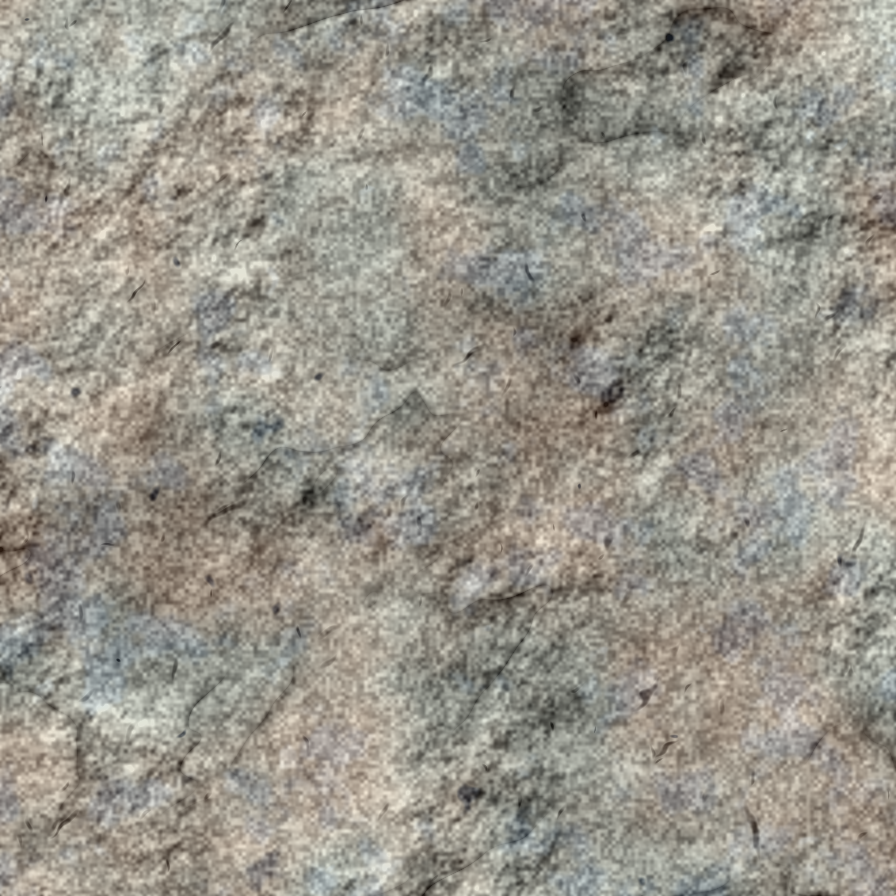
Reproduce this texture procedurally as a WebGL 1 fragment shader.

```glsl
precision highp float;
uniform vec2 u_resolution;

#define BASE_TONE 0.69
#define BLOTCH 0.80
#define GRAIN 0.88
#define GRAIN_FREQ 235.0
#define RELIEF 3.4
#define RELIEF_FREQ 22.0
#define CREVICE 0.55
#define SMUDGE 0.38
#define PIT 0.55
#define LICHEN 0.20
#define LIGHT_STEP vec2(-0.0025, 0.0032)

const vec3 SHADOW = vec3(0.29, 0.27, 0.24);
const vec3 PALE = vec3(0.76, 0.75, 0.70);
const vec3 WARM_TINT = vec3(0.035, -0.005, -0.020);
const vec3 COOL_TINT = vec3(-0.030, -0.005, 0.035);

float hash(vec2 p) {
  vec3 q = fract(vec3(p.xyx) * 0.1031);
  q += dot(q, q.yzx + 33.33);
  return fract((q.x + q.y) * q.z);
}

vec2 hash2(vec2 p) {
  return vec2(hash(p + 11.7), hash(p + 53.1));
}

float noise(vec2 p) {
  vec2 i = floor(p), f = fract(p);
  f = f * f * (3.0 - 2.0 * f);
  return mix(mix(hash(i), hash(i + vec2(1.0, 0.0)), f.x),
             mix(hash(i + vec2(0.0, 1.0)), hash(i + 1.0), f.x), f.y);
}

// Four rotated octaves, range 0 to 1
float fbm(vec2 p) {
  float sum = 0.0, amp = 0.533;
  for (int i = 0; i < 4; i++) {
    sum += amp * noise(p);
    p = mat2(1.6, 1.2, -1.2, 1.6) * p + 17.3;
    amp *= 0.5;
  }
  return sum;
}

// Soft ellipses at random places; share is the fraction of filled cells
float scatter(vec2 p, float cells, float share, vec2 size, float seed) {
  vec2 g = p * cells, cell = floor(g);
  float mask = 0.0;
  for (int j = -1; j <= 1; j++) {
    for (int i = -1; i <= 1; i++) {
      vec2 id = cell + vec2(float(i), float(j));
      vec2 pick = hash2(id + seed);
      vec2 d = g - id - hash2(id + seed + 91.0);
      float angle = mix(0.4, 1.8, hash(id + seed + 7.0));
      float c = cos(angle), s = sin(angle);
      d = vec2(c * d.x + s * d.y, c * d.y - s * d.x);
      float r = length(d / (size * (0.5 + pick.y)));
      mask = max(mask, step(pick.x, share) * (1.0 - smoothstep(0.25, 1.0, r)));
    }
  }
  return mask;
}

// Ragged ledges running up to the right, with a shadow fading on one side
float ledges(vec2 p) {
  vec2 q = vec2(dot(p, vec2(0.82, 0.57)), dot(p, vec2(-0.57, 0.82)));
  float edge = fbm(q * vec2(3.5, 6.0) + 5.0) - 0.5;
  float shade = exp(-abs(edge) * mix(110.0, 28.0, step(edge, 0.0)));
  return shade * smoothstep(0.50, 0.66, fbm(p * 5.0 + 41.0));
}

void main() {
  vec2 p = gl_FragCoord.xy / u_resolution.y;
  vec2 jitter = vec2(noise(p * 70.0), noise(p * 70.0 + 31.0)) - 0.5;
  vec2 warped = p + 0.010 * jitter;

  // Broad stains and fine sandy grain
  float tone = BASE_TONE + BLOTCH * (fbm(p * 5.0 + 3.0) - 0.5);
  tone += 0.35 * (fbm(p * 21.0 + 67.0) - 0.5);
  float grain = 0.62 * noise(p * GRAIN_FREQ) + 0.38 * noise(p * GRAIN_FREQ * 0.55 + 9.0);
  tone += GRAIN * (grain - 0.5);

  // Bumps lit from the upper left, stronger in rough zones
  float slope = fbm(p * RELIEF_FREQ) - fbm((p + LIGHT_STEP) * RELIEF_FREQ);
  float rough = mix(0.45, 1.5, smoothstep(0.38, 0.64, fbm(p * 7.0 + 23.0)));
  tone += RELIEF * rough * slope * (slope < 0.0 ? 1.2 : 0.85);

  // Crevices, smudges, pits and pale crusts
  float cracks = scatter(warped, 9.0, 0.16, vec2(0.24, 0.035), 200.0);
  float chips = scatter(warped, 26.0, 0.16, vec2(0.26, 0.08), 300.0);
  float smudge = scatter(p + 0.025 * jitter, 6.0, 0.16, vec2(0.16, 0.12), 400.0);
  float pits = scatter(warped, 17.0, 0.07, vec2(0.12, 0.09), 500.0);
  float crust = scatter(p + 0.018 * jitter, 12.0, 0.16, vec2(0.20, 0.14), 600.0);
  tone -= CREVICE * max(ledges(p), max(cracks, 0.7 * chips));
  tone -= SMUDGE * smudge + PIT * pits;
  tone += LICHEN * crust;

  // Stone colour with warm and cool drifts
  vec3 color = mix(SHADOW, PALE, clamp(tone, -0.35, 1.3));
  float drift = fbm(p * 8.0 + 83.0) - 0.48;
  color += WARM_TINT * clamp(drift * 4.0, -0.6, 1.0);
  float cool = smoothstep(0.54, 0.72, fbm(p * 17.0 + 131.0));
  color += COOL_TINT * max(cool, max(0.6 * crust, max(smudge, pits)));
  gl_FragColor = vec4(clamp(color, 0.0, 1.0), 1.0);
}
```
